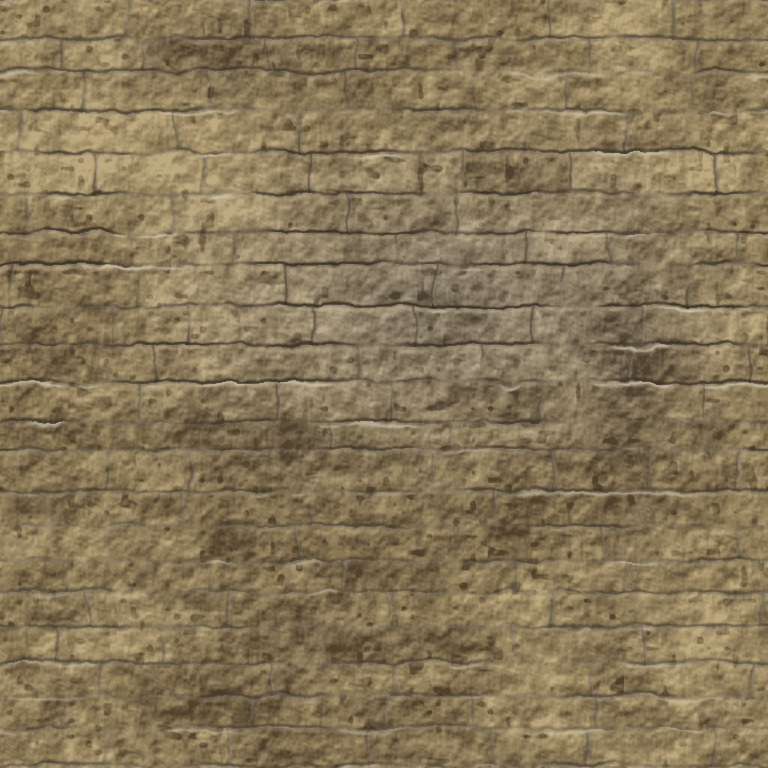
A WebGL 2 fragment shader for this texture:

```glsl
#version 300 es
precision highp float;
// Weathered ochre brick wall: uneven courses, crumbling joints, soot and salt stains.
uniform vec2 u_resolution;
out vec4 fragColor;

const float COURSES = 21.0;          // rows down the canvas
const float MIN_BRICKS = 5.0;        // bricks per row, plus 0 to 2
const float COURSE_JITTER = 0.26;    // in course heights
const float JOINT_JITTER = 0.5;      // in brick widths
const float JOINT_HALF = 0.0017;     // half the mortar width
const float CORNER = 0.007;
const float TAU = 6.2831853;
const vec3 DARK = vec3(0.31, 0.255, 0.185);
const vec3 MID = vec3(0.53, 0.47, 0.36);
const vec3 LIGHT = vec3(0.73, 0.665, 0.53);
const vec3 MORTAR = vec3(0.50, 0.455, 0.385);
const vec3 SHADOW = vec3(0.20, 0.165, 0.12);
const vec3 SALT = vec3(0.82, 0.78, 0.69);

float hash(vec2 p) {
    vec3 q = fract(p.xyx * vec3(0.1031, 0.1030, 0.0973));
    q += dot(q, q.yzx + 33.33);
    return fract((q.x + q.y) * q.z);
}

// Value noise that wraps at the canvas edges
float noise(vec2 uv, vec2 freq) {
    vec2 p = uv * freq, i = floor(p), f = fract(p);
    f = f * f * (3.0 - 2.0 * f);
    vec2 a = mod(i, freq) + freq, b = mod(i + 1.0, freq) + freq;
    return mix(mix(hash(a), hash(vec2(b.x, a.y)), f.x),
               mix(hash(vec2(a.x, b.y)), hash(b), f.x), f.y);
}

float fbm(vec2 uv, vec2 freq) {
    float sum = 0.0, amp = 0.5;
    for (int i = 0; i < 4; i++) {
        sum += amp * noise(uv, freq);
        freq *= 2.0;
        amp *= 0.55;
    }
    return sum / 1.01;
}

// Top of a course, measured down from the top of the canvas
float courseEdge(float k) {
    float swell = 0.22 * (1.0 - cos(TAU * k / COURSES));
    float jitter = COURSE_JITTER * (hash(vec2(mod(k, COURSES), 7.0)) - 0.5);
    return (k + swell + jitter) / COURSES;
}

float jointEdge(float k, float row, float count) {
    return k + JOINT_JITTER * (hash(vec2(mod(k, count), row + 31.0)) - 0.5);
}

float blob(vec2 uv, vec2 centre, vec2 size) {
    vec2 d = (uv - centre) / size;
    return exp(-dot(d, d));
}

void main() {
    vec2 uv = gl_FragCoord.xy / u_resolution;
    uv.y = 1.0 - uv.y;
    float px = 1.0 / u_resolution.y;

    // Ragged outlines
    vec2 wobble = vec2(fbm(uv, vec2(26.0)), fbm(uv + 0.37, vec2(30.0))) - 0.5;
    vec2 p = uv + wobble * vec2(0.016, 0.014);

    // Find the course, then the brick within it
    float k = floor(p.y * COURSES);
    if (p.y < courseEdge(k)) k -= 1.0;
    else if (p.y >= courseEdge(k + 1.0)) k += 1.0;
    float row = mod(k, COURSES);
    float count = MIN_BRICKS + floor(hash(vec2(row, 3.0)) * 2.6);
    float x = p.x * count + 0.5 * mod(row, 2.0) + 0.4 * hash(vec2(row, 11.0));
    float c = floor(x);
    if (x < jointEdge(c, row, count)) c -= 1.0;
    else if (x >= jointEdge(c + 1.0, row, count)) c += 1.0;
    vec2 lo = vec2(jointEdge(c, row, count) / count, courseEdge(k));
    vec2 hi = vec2(jointEdge(c + 1.0, row, count) / count, courseEdge(k + 1.0));
    vec2 q = vec2(x / count, p.y);
    float tint = hash(vec2(mod(c, count), row + 57.0));

    // Rounded brick distance, negative inside
    vec2 corner = abs(q - 0.5 * (lo + hi)) - 0.5 * (hi - lo) + JOINT_HALF + CORNER;
    float d = length(max(corner, 0.0)) + min(max(corner.x, corner.y), 0.0) - CORNER;

    // Joints are deepest and greyest above the middle
    float band = exp(-pow((uv.y - 0.36) / 0.24, 2.0));
    float broken = smoothstep(0.28, 0.62, fbm(uv + 0.61, vec2(11.0, 17.0)));
    float relief = broken * mix(0.55, 1.0, band);

    // Broad stains and fine pitted grain
    float blotch = fbm(uv + 0.19, vec2(4.0, 5.0));
    float soot = 0.75 * blob(uv, vec2(0.82, 0.43), vec2(0.07, 0.10))
               + 0.35 * blob(uv, vec2(0.82, 0.58), vec2(0.05, 0.30))
               + 0.55 * blob(uv, vec2(0.30, 0.08), vec2(0.15, 0.05))
               + 0.50 * blob(uv, vec2(0.36, 0.56), vec2(0.16, 0.05))
               + 0.35 * blob(uv, vec2(0.36, 0.83), vec2(0.14, 0.06));
    float grain = fbm(uv, vec2(64.0, 72.0));
    float emboss = grain - fbm(uv - vec2(0.003, 0.004), vec2(64.0, 72.0));
    float rough = fbm(uv + 0.43, vec2(22.0, 34.0));
    float pits = smoothstep(0.70, 0.86, noise(uv + 0.27, vec2(88.0, 96.0)))
               * smoothstep(0.42, 0.62, rough);
    float tone = 0.57 + 0.65 * (grain - 0.5) + 0.75 * emboss + 0.55 * (rough - 0.5)
               + 0.75 * (blotch - 0.5) + 0.16 * (tint - 0.5) - 0.42 * soot - 0.38 * pits;
    tone = clamp(tone, 0.0, 1.0);
    vec3 color = mix(mix(DARK, MID, min(2.0 * tone, 1.0)), LIGHT, max(2.0 * tone - 1.0, 0.0));
    float grey = blob(uv, vec2(0.58, 0.40), vec2(0.28, 0.16)) + 0.3 * soot;
    color = mix(color * vec3(1.02, 1.0, 0.93), color * vec3(0.98, 1.0, 1.08), min(grey, 1.0));

    // Mortar, lit upper rims and shadowed undersides
    float joint = smoothstep(-0.0012 - px, 0.0012 + px, d);
    color = mix(color, MORTAR * (0.72 + 0.55 * grain), joint * mix(0.45, 0.85, broken));
    float rim = exp(-pow((q.y - lo.y - 0.004) / 0.0026, 2.0));
    color = mix(color, LIGHT, 0.38 * rim * relief);
    float under = exp(-pow((hi.y - q.y - 0.0022) / 0.0024, 2.0));
    float side = exp(-pow((hi.x - q.x - 0.002) / 0.0020, 2.0));
    color = mix(color, SHADOW, clamp(0.85 * under + 0.45 * side, 0.0, 0.9) * relief);

    // Thin salt crust along some upper edges
    float crust = smoothstep(0.56, 0.70, fbm(uv + 0.83, vec2(9.0, 21.0)));
    float vein = exp(-pow((q.y - lo.y - 0.003 - 0.010 * (rough - 0.5)) / 0.0022, 2.0));
    color = mix(color, SALT, 0.8 * crust * vein * mix(0.5, 1.0, band));

    fragColor = vec4(clamp(color, 0.0, 1.0), 1.0);
}
```
